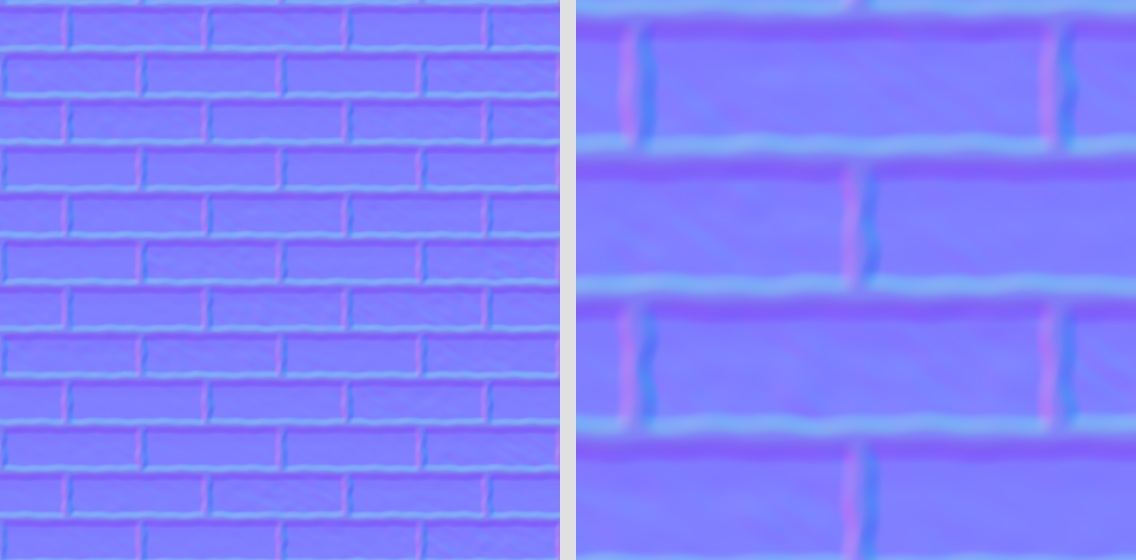
Left, the full canvas; right, a detail of the centre.
Reproduce this texture map procedurally as a WebGL 1 fragment shader.

```glsl
precision highp float;
// Tangent-space normal map of a running-bond brick wall: 4 bricks across, 12 courses down.

uniform vec2 u_resolution;

const float TAU = 6.2831853;

float hash(vec2 p) {
  return fract(sin(dot(p, vec2(12.71, 31.17))) * 4375.85);
}

// Cellular noise: one soft signed bump at a random spot in every cell.
float bumps(vec2 p, vec2 seed) {
  vec2 cell = floor(p);
  float sum = 0.0;
  for (int j = -1; j <= 1; j++) {
    for (int i = -1; i <= 1; i++) {
      vec2 c = cell + vec2(float(i), float(j));
      vec2 id = c + seed;
      vec2 d = p - c - vec2(hash(id), hash(id + 5.3));
      float fade = max(1.0 - dot(d, d), 0.0);
      sum += (hash(id + 9.1) - 0.5) * fade * fade * fade;
    }
  }
  return sum;
}

// Wall height; distances inside a brick are measured in course heights.
float wallHeight(vec2 uv) {
  float y = uv.y * 12.0 + 0.125;
  float row = mod(floor(y), 12.0);
  float x = uv.x * 4.0 - mix(0.01, 0.48, mod(row, 2.0));
  vec2 brick = vec2(mod(floor(x), 4.0), row);
  vec2 local = vec2(fract(x) * 3.0, fract(y));
  vec2 seed = brick * vec2(17.0, 23.0) + 3.0;

  // Slightly uneven edges, periodic across the canvas
  vec2 wobble = vec2(
    0.010 * sin(TAU * 31.0 * uv.y + brick.x * 2.1) + 0.012 * sin(TAU * 19.0 * uv.y + row),
    0.010 * sin(TAU * 9.0 * uv.x + row * 2.4) + 0.008 * sin(TAU * 23.0 * uv.x + row * 4.1));
  vec2 low = local + wobble;
  vec2 high = vec2(3.0, 1.0) - local + 0.7 * wobble;

  // Crisp sides and bottom, longer roll-off at the top
  float sides = smoothstep(0.005, 0.15, low.x) * smoothstep(0.005, 0.15, high.x);
  float top = 0.7 * smoothstep(0.0, 0.19, high.y) + 0.3 * smoothstep(0.0, 0.42, high.y);
  float courses = smoothstep(0.01, 0.18, low.y) * top;

  // Soft mottling and slanted tool marks, stronger on some bricks
  vec2 slant = vec2(0.82 * local.x - 0.57 * local.y, 0.57 * local.x + 0.82 * local.y);
  float grain = 0.15 * bumps(local * vec2(3.6, 4.6), seed)
              + 0.17 * bumps(slant * vec2(2.2, 6.5), seed + 41.0);
  grain *= 0.45 + 0.9 * hash(seed + 2.7);

  return (0.2 + 0.8 * sides) * courses + grain * sides * courses;
}

void main() {
  vec2 uv = gl_FragCoord.xy / u_resolution;

  // Central differences, equal steps in both directions
  vec2 e = vec2(0.02 / 12.0, 0.0);
  vec2 slope = vec2(wallHeight(uv + e.xy) - wallHeight(uv - e.xy),
                    wallHeight(uv + e.yx) - wallHeight(uv - e.yx)) / 0.04;

  // Green points down the wall
  vec3 normal = normalize(vec3(-slope.x * 0.041, slope.y * 0.041, 1.0));
  vec3 color = 0.5 + 0.5 * normal;

  // Mortar is a little duller than the brick faces
  color.b -= 0.035 * (1.0 - smoothstep(0.0, 0.6, wallHeight(uv)));
  gl_FragColor = vec4(color, 1.0);
}
```
